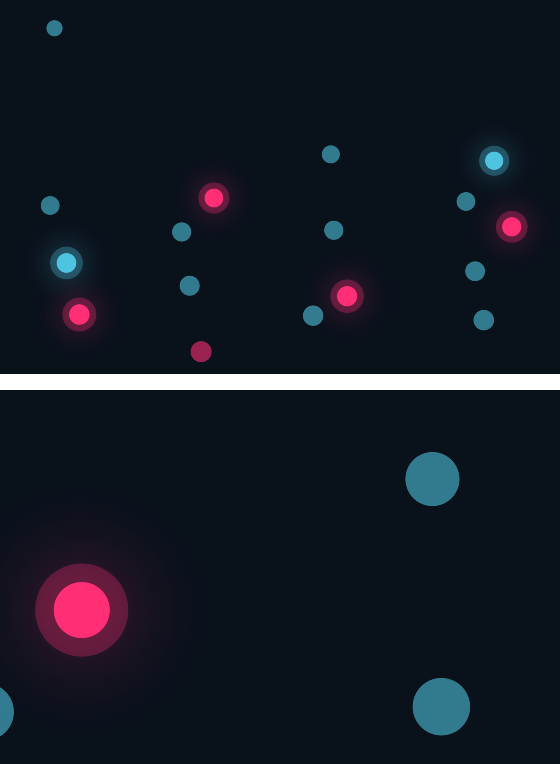
Top: the whole. Bottom: its middle third, enlarged.
This background is drawn by a WebGL 2 fragment shader. Its source:

```glsl
#version 300 es
precision highp float;

uniform vec2 u_resolution;
out vec4 fragColor;

vec2 hash2(float n) {
    vec3 p = fract(vec3(n) * vec3(0.1031, 0.1030, 0.0973));
    p += dot(p, p.yzx + 33.33);
    return fract((p.xx + p.yz) * p.zy);
}

// Coverage of a disc with a one pixel soft edge
float disc(float dist, float radius) {
    float halfPixel = 0.5 / u_resolution.y;
    return 1.0 - smoothstep(radius - halfPixel, radius + halfPixel, dist);
}

// Evenly spread scatter, dense in the lower part with rare high strays
vec2 dotCenter(float index, float aspect) {
    vec2 spread = fract(vec2(0.9, 0.59) + index * vec2(-0.7549, 0.5698));
    float height = 0.07 + 0.52 * spread.y + 0.36 * pow(spread.y, 12.0);
    vec2 jitter = (hash2(index + 1.0) - 0.5) * vec2(0.06, 0.04);
    return vec2(spread.x * aspect, height) + jitter;
}

void main() {
    vec2 uv = gl_FragCoord.xy / u_resolution.y;
    float aspect = u_resolution.x / u_resolution.y;

    vec3 pink = vec3(1.0, 0.18, 0.46);
    vec3 cyan = vec3(0.31, 0.77, 0.88);
    vec3 color = vec3(0.035, 0.066, 0.106);

    // Glowing dots first, then the dim ones over them
    const int litCount = 6;
    for (int i = 0; i < 17; i++) {
        vec2 center = dotCenter(float(i), aspect);
        float dist = length(uv - center);
        float radius = mix(0.0285, 0.021, center.y);
        bool isPink = i < 4 || i == litCount;
        vec3 tint = isPink ? pink : cyan;

        if (i < litCount) {
            // Halo, ring and bright core
            float falloff = max(1.0 - dist / (radius * 4.9), 0.0);
            color = mix(color, tint, 0.23 * falloff * falloff);
            color = mix(color, tint, 0.29 * disc(dist, radius * 1.66));
            color = mix(color, tint, disc(dist, radius));
        } else {
            color = mix(color, tint, 0.59 * disc(dist, radius));
        }
    }

    fragColor = vec4(color, 1.0);
}
```
